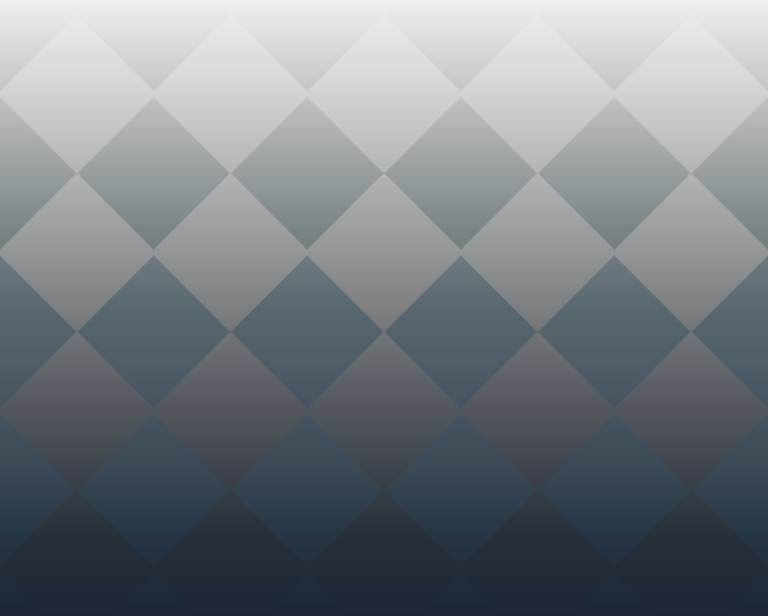
Give the GLSL for this pattern, as a Shadertoy shader.

```glsl
// Rows of diamonds, five across, fading from pale grey down to dark navy.

const int BANDS = 8;

// Tones run from the top edge to the bottom edge, evenly spaced.
const vec3 groundTones[BANDS + 1] = vec3[](
    vec3(.933, .933, .933), vec3(.843, .847, .847), vec3(.729, .733, .737),
    vec3(.612, .616, .624), vec3(.490, .498, .506), vec3(.361, .373, .396),
    vec3(.259, .275, .306), vec3(.153, .184, .227), vec3(.110, .149, .212));

const vec3 diamondTones[BANDS + 1] = vec3[](
    vec3(.933, .933, .933), vec3(.788, .800, .800), vec3(.635, .651, .659),
    vec3(.475, .514, .525), vec3(.349, .408, .439), vec3(.290, .349, .388),
    vec3(.235, .294, .341), vec3(.149, .208, .263), vec3(.110, .149, .212));

vec3 gradient(vec3 tones[BANDS + 1], float depth) {
    float position = clamp(depth, 0.0, 1.0) * float(BANDS);
    int band = min(int(position), BANDS - 1);
    return mix(tones[band], tones[band + 1], position - float(band));
}

// Signed distance to a diamond with equal half-diagonals.
float diamond(vec2 p, float halfDiagonal) {
    return (abs(p.x) + abs(p.y) - halfDiagonal) * 0.7071;
}

void mainImage(out vec4 fragColor, in vec2 fragCoord) {
    float depth = 1.0 - fragCoord.y / iResolution.y;

    // One unit is one column; y is measured down from the top edge.
    float pixel = 5.0 / iResolution.x;
    vec2 p = vec2(fragCoord.x, iResolution.y - fragCoord.y) * pixel;

    // Rows sit slightly further apart than the columns.
    float rowHeight = 1.032;
    vec2 cell = vec2(p.x, p.y - 1.128);
    cell.x -= round(cell.x);
    cell.y -= rowHeight * round(cell.y / rowHeight);

    // Soft edges, never thinner than a pixel.
    float edge = max(0.008, 0.7 * pixel);
    float coverage = 1.0 - smoothstep(-edge, edge, diamond(cell, 0.497));

    vec3 color = mix(gradient(groundTones, depth), gradient(diamondTones, depth), coverage);
    fragColor = vec4(color, 1.0);
}
```
